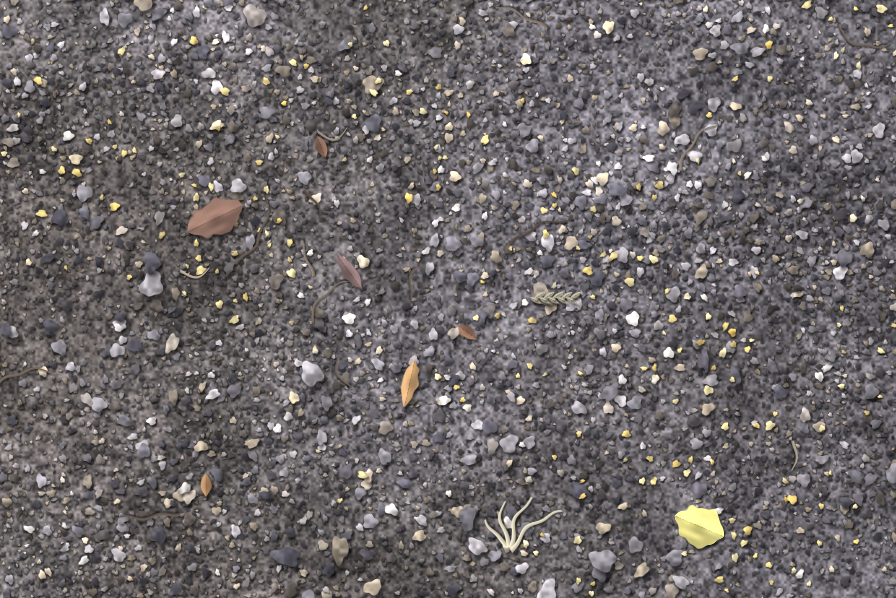
A Shadertoy shader for this texture:

```glsl
// Dark gritty soil strewn with pebbles, yellow petals, twigs and a few dry leaves.

const vec2 LIGHT = vec2(-0.5, 0.86);
const vec3 BROWN_SOIL = vec3(0.415, 0.39, 0.38);
const vec3 GREY_SOIL = vec3(0.425, 0.41, 0.435);
const vec3 STRAW = vec3(0.86, 0.83, 0.73);

vec4 hash4(vec3 k) {
    vec4 v = fract(k.xyzx * vec4(0.1031, 0.1030, 0.0973, 0.1099));
    v += dot(v, v.wzxy + 33.33);
    return fract((v.xxyz + v.yzzw) * v.zywx);
}

float noise(vec2 p, float seed) {
    vec2 i = floor(p), f = fract(p);
    f = f * f * (3.0 - 2.0 * f);
    vec2 e = vec2(0.0, 1.0);
    float low = mix(hash4(vec3(i, seed)).x, hash4(vec3(i + e.yx, seed)).x, f.x);
    float high = mix(hash4(vec3(i + e, seed)).x, hash4(vec3(i + e.yy, seed)).x, f.x);
    return mix(low, high, f.y);
}

vec2 turn(vec2 p, float a) {
    return vec2(cos(a) * p.x + sin(a) * p.y, cos(a) * p.y - sin(a) * p.x);
}

float cover(float d, float px) {
    return smoothstep(0.75 * px, -0.75 * px, d);
}

// Angular lump: an ellipse with a wobbling rim
float lumpDist(vec2 p, float radius, float stretch, vec2 phase) {
    p *= vec2(1.0, stretch);
    float a = atan(p.y, p.x + 1e-6);
    float rim = 1.0 + 0.13 * sin(3.0 * a + 6.3 * phase.x) + 0.08 * sin(5.0 * a + 6.3 * phase.y);
    return (length(p) - radius * rim) / stretch;
}

// One jittered layer of shaded lumps with soft contact shadows
void scatter(inout vec3 col, vec2 p, float px, float cell, float density, float patchy,
             float seed, vec3 dark, vec3 pale, float skew) {
    vec2 base = floor(p / cell);
    for (int y = -1; y <= 1; y++)
    for (int x = -1; x <= 1; x++) {
        vec2 id = base + vec2(x, y);
        vec4 h = hash4(vec3(id + 40.0, seed)), k = hash4(vec3(id + 90.0, seed + 7.0));
        vec2 centre = (id + 0.15 + 0.7 * h.xy) * cell;
        float patches = smoothstep(0.35, 0.8, noise(centre * 5.0 + 20.0, seed));
        if (h.z > density * mix(1.0, 2.0 * patches, patchy)) continue;
        float radius = cell * mix(0.2, 0.44, h.w * h.w);
        float angle = 6.283 * k.x, stretch = mix(1.05, 1.7, k.y);
        vec2 q = p - centre;
        float shade = lumpDist(turn(q + LIGHT * radius * 0.4, angle), radius, stretch, k.zw);
        float d = lumpDist(turn(q, angle), radius, stretch, k.zw);
        col *= 1.0 - 0.5 * smoothstep(radius * 0.25 + px, -radius * 0.3, shade);
        float tone = pow(fract(k.z * 17.3 + k.w * 5.1), skew);
        vec3 face = mix(dark, pale, tone);
        float warmth = smoothstep(0.55, 0.85, fract(k.y * 13.7));
        face *= mix(vec3(0.99, 0.985, 1.02), vec3(1.06, 1.0, 0.89), warmth);
        float relief = clamp(dot(q, LIGHT) / radius, -1.0, 1.0);
        face *= 1.0 + 0.22 * relief + 0.45 * (noise(p * 140.0, seed) - 0.5);
        col = mix(col, face, cover(d, px));
    }
}

// Thin bent stalk with its own shadow
void twig(inout vec3 col, vec2 p, float px, float angle, float len, float width, float bend, vec3 tint) {
    vec2 q = turn(p, angle);
    q.y += bend * (q.x * q.x / len - 0.4 * len) + 0.003 * sin(q.x * 110.0 + angle * 9.0);
    float taper = width * (1.2 - 0.5 * q.x / len);
    float ends = abs(q.x) - len;
    col *= 1.0 - 0.4 * cover(max(abs(q.y + 1.5 * width) - taper, ends), 2.0 * px);
    col = mix(col, tint * (1.0 + 60.0 * q.y), cover(max(abs(q.y) - taper, ends), px));
}

// Pointed leaf with a ragged edge, mid vein and shadow
void leaf(inout vec3 col, vec2 p, float px, float angle, vec2 size, vec3 tint) {
    vec2 q = turn(p, angle), s = turn(p + LIGHT * 0.006, angle);
    float ragged = 0.4 * (noise(q * 75.0 + 30.0, 3.0) - 0.5);
    vec2 u = q / size, v = s / size;
    float d = (abs(u.y) - 1.0 + u.x * u.x + ragged) * size.y * 0.8;
    float shade = (abs(v.y) - 1.0 + v.x * v.x + ragged) * size.y * 0.8;
    col *= 1.0 - 0.5 * cover(shade, 2.5 * px);
    float vein = cover(abs(q.y) - 0.001, px);
    float folds = 0.25 * (noise(q * vec2(45.0, 110.0) + 50.0, 5.0) - 0.5);
    col = mix(col, tint * (1.0 + folds + 0.1 * sign(q.y) - 0.1 * vein), cover(d, px));
}

void mainImage(out vec4 fragColor, in vec2 fragCoord) {
    float px = 1.0 / iResolution.y;
    vec2 p = fragCoord * px;

    // Soil: broad tint, soft clods and fine grit
    float broad = noise(p * 3.0 + 10.0, 1.0), clods = noise(p * 13.0, 6.0) - 0.5;
    vec3 col = mix(BROWN_SOIL, GREY_SOIL, clamp(p.x * 0.6 + broad - 0.3, 0.0, 1.0));
    col *= 1.0 + 0.24 * (noise(p * 28.0, 2.0) - 0.5);
    col *= 1.0 + 0.6 * (noise(p * 110.0, 3.0) - 0.5) + 0.6 * (noise(p * 230.0, 4.0) - 0.5);

    // Crumbs, grit and stones, from fine to coarse
    vec3 dark = vec3(0.25, 0.245, 0.265), pale = vec3(0.84, 0.82, 0.81);
    scatter(col, p, px, 0.012, 0.6, 0.3, 11.0, dark, vec3(0.73, 0.7, 0.67), 1.35);
    scatter(col, p, px, 0.019, 0.5, 0.6, 12.0, dark, pale, 1.6);
    scatter(col, p, px, 0.031, 0.33, 0.8, 13.0, dark * 1.35, pale, 1.4);
    scatter(col, p, px, 0.055, 0.15, 0.7, 14.0, dark * 1.6, pale, 1.6);
    scatter(col, p, px, 0.027, 0.035, 0.2, 15.0, pale, vec3(0.96, 0.94, 0.88), 1.0);

    // Broad light and dark drifts over the ground
    col *= 1.02 + 0.32 * (broad - 0.5) + 0.3 * clods;

    // Yellow petals in loose drifts
    scatter(col, p, px, 0.02, 0.05, 0.97, 21.0, vec3(0.84, 0.74, 0.42), vec3(0.98, 0.94, 0.72), 0.8);

    // Twigs and small leaf litter
    for (int i = 0; i < 15; i++) {
        vec4 h = hash4(vec3(float(i) + 3.0, 8.0, 31.0)), k = hash4(vec3(float(i), 5.0, 47.0));
        vec2 q = p - h.xy * vec2(1.5, 1.0);
        vec3 bark = mix(vec3(0.3, 0.25, 0.23), vec3(0.72, 0.67, 0.6), k.x);
        twig(col, q, px, 6.283 * h.z, mix(0.02, 0.06, h.w), 0.0016, k.y - 0.5, bark);
        if (i < 3) {
            vec3 dry = mix(vec3(0.52, 0.38, 0.34), vec3(0.82, 0.64, 0.44), k.z);
            leaf(col, p - k.xw * vec2(1.5, 1.0), px, 6.283 * k.y, vec2(0.02, 0.01), dry);
        }
    }

    // Larger fallen leaves
    leaf(col, p - vec2(0.36, 0.635), px, 0.45, vec2(0.056, 0.028), vec3(0.59, 0.46, 0.41));
    leaf(col, p - vec2(0.585, 0.545), px, -0.95, vec2(0.036, 0.013), vec3(0.55, 0.45, 0.45));
    leaf(col, p - vec2(0.685, 0.36), px, 1.35, vec2(0.04, 0.015), vec3(0.83, 0.66, 0.47));
    leaf(col, p - vec2(1.17, 0.12), px, -0.4, vec2(0.045, 0.034), vec3(0.97, 0.93, 0.58));

    // Fan of straw and a pale sprig
    for (int i = 0; i < 4; i++) {
        float t = float(i), angle = 2.3 - 0.55 * t, len = 0.03 + 0.008 * t;
        vec2 root = vec2(0.85, 0.085);
        vec2 middle = root + len * vec2(cos(angle), sin(angle));
        twig(col, p - middle, px, angle, len, 0.0024, 0.25, STRAW);
    }
    for (int i = 0; i < 10; i++) {
        float side = mod(float(i), 2.0) * 2.0 - 1.0;
        vec2 at = vec2(0.895 + 0.0075 * float(i), 0.502 + 0.004 * side);
        leaf(col, p - at, px, 0.5 * side, vec2(0.011, 0.004), STRAW * 0.93);
    }

    fragColor = vec4(clamp(col, 0.0, 1.0), 1.0);
}
```
